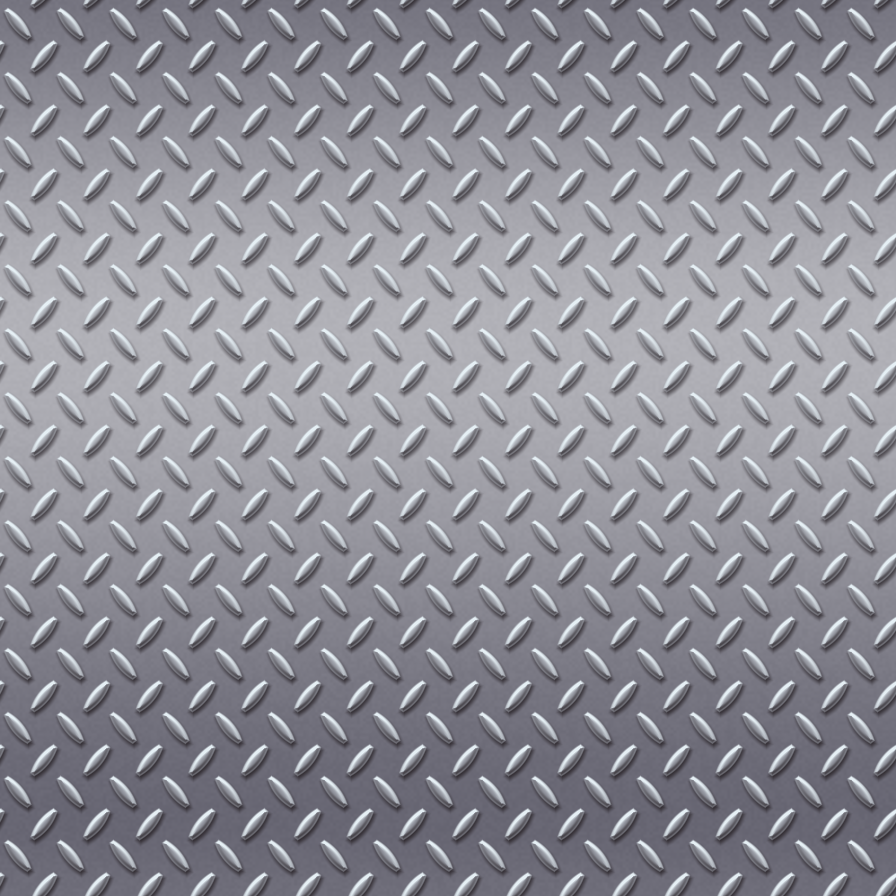
Reproduce this texture procedurally as a three.js fragment shader.

```glsl
// Steel tread plate: rows of raised lugs leaning alternately left and right.
// Each lug is a blunt lens distance field, bevel-lit from above, with a soft
// drop shadow on brushed metal that brightens toward a band above the middle.

varying vec2 vUv;

// Layout, in canvas units
const vec2 REPEATS = vec2(17.0, 14.0);
const vec2 LEFT_LUG_CENTRE = vec2(0.0197, 0.0450);
const vec2 RIGHT_LUG_CENTRE = vec2(0.0490, 0.0088);
const vec2 LEAN = vec2(0.63, 0.777);

// Lug profile
const float HALF_WIDTH = 0.0068;
const float LENS_TIP = 0.0265;
const float HALF_LENGTH = 0.0207;
const float BEVEL_DEPTH = 0.0026;
const float BEVEL_SPREAD = 0.0023;
const float EDGE_SOFTNESS = 0.0011;

// Light and shadow
const vec2 LIGHT_DIRECTION = vec2(-0.12, 0.99);
const float HIGHLIGHT_GAIN = 1.55;
const float SHADE_GAIN = 0.85;
const vec2 SHADOW_OFFSET = vec2(0.0014, -0.0036);
const float SHADOW_BLUR = 0.0042;

// Metal
const vec3 DARK_STEEL = vec3(0.405, 0.400, 0.450);
const vec3 BRIGHT_STEEL = vec3(0.695, 0.695, 0.720);
const vec3 LUG_FACE = vec3(0.670, 0.690, 0.720);
const vec3 HIGHLIGHT = vec3(0.900, 0.940, 0.960);
const vec3 SHADOW = vec3(0.180, 0.160, 0.180);
const float BAND_HEIGHT = 0.64;
const float GRAIN_SCALE = 300.0;
const float GRAIN_AMOUNT = 0.022;

float hash(vec2 p) {
  return fract(sin(dot(p, vec2(127.1, 311.7))) * 43758.5453);
}

float valueNoise(vec2 p) {
  vec2 cell = floor(p);
  vec2 f = fract(p);
  f = f * f * (3.0 - 2.0 * f);
  float low = mix(hash(cell), hash(cell + vec2(1.0, 0.0)), f.x);
  float high = mix(hash(cell + vec2(0.0, 1.0)), hash(cell + 1.0), f.x);
  return mix(low, high, f.y);
}

// Distance to the nearest lug of one family; axis is its long direction
float lugDistance(vec2 p, vec2 centre, vec2 axis) {
  vec2 q = (fract((p - centre) * REPEATS + 0.5) - 0.5) / REPEATS;
  float along = dot(q, axis);
  float across = abs(dot(q, vec2(axis.y, -axis.x)));
  float radius = (LENS_TIP * LENS_TIP + HALF_WIDTH * HALF_WIDTH) / (2.0 * HALF_WIDTH);
  float lens = length(vec2(across + radius - HALF_WIDTH, along)) - radius;
  return max(lens, abs(along) - HALF_LENGTH);
}

float treadDistance(vec2 p) {
  return min(lugDistance(p, LEFT_LUG_CENTRE, vec2(-LEAN.x, LEAN.y)),
             lugDistance(p, RIGHT_LUG_CENTRE, LEAN));
}

// Outward slope direction, by central differences
vec2 treadNormal(vec2 p) {
  vec2 e = vec2(0.0008, 0.0);
  vec2 slope = vec2(treadDistance(p + e.xy) - treadDistance(p - e.xy),
                    treadDistance(p + e.yx) - treadDistance(p - e.yx));
  return slope / (2.0 * e.x);
}

// Share of bright steel at a given height
float sheen(float y) {
  float rise = smoothstep(0.06, BAND_HEIGHT, y);
  float fall = smoothstep(BAND_HEIGHT, 1.1, y);
  float bottomGlow = 0.1 * (1.0 - smoothstep(0.0, 0.08, y));
  return rise * (1.0 - 0.93 * fall) + bottomGlow;
}

void main() {
  // Brushed ground
  float brightness = sheen(vUv.y);
  vec3 ground = mix(DARK_STEEL, BRIGHT_STEEL, brightness);
  ground += GRAIN_AMOUNT * (valueNoise(vUv * GRAIN_SCALE) - 0.5);

  // Shadow, softer where the plate is bright
  float shadowDistance = treadDistance(vUv - SHADOW_OFFSET);
  float shadow = 1.0 - smoothstep(-SHADOW_BLUR, SHADOW_BLUR, shadowDistance);
  vec3 color = mix(ground, SHADOW, shadow * mix(0.98, 0.72, brightness));

  // Lug face and its lit bevel
  float d = treadDistance(vUv);
  float bevelOffset = (-d - BEVEL_DEPTH) / BEVEL_SPREAD;
  float bevel = exp(-bevelOffset * bevelOffset);
  float light = dot(treadNormal(vUv), LIGHT_DIRECTION) * bevel;
  vec3 lug = mix(ground, LUG_FACE, 0.65);
  lug = mix(lug, HIGHLIGHT, clamp(light * HIGHLIGHT_GAIN, 0.0, 1.0));
  lug = mix(lug, SHADOW, clamp(-light * SHADE_GAIN, 0.0, 1.0));

  float coverage = 1.0 - smoothstep(-EDGE_SOFTNESS, EDGE_SOFTNESS, d);
  gl_FragColor = vec4(mix(color, lug, coverage), 1.0);
}
```
